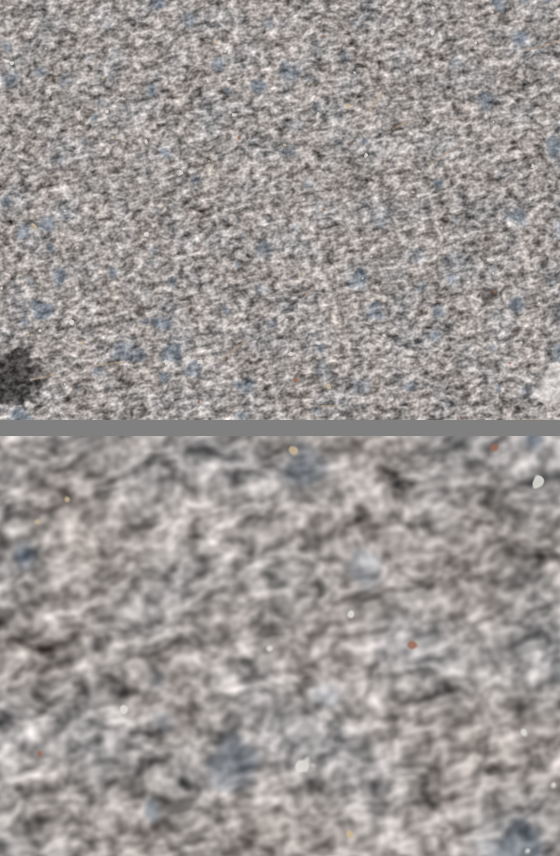
Top: the whole. Bottom: its middle third, enlarged.
Write a WebGL 2 fragment shader that draws this texture.

```glsl
#version 300 es
precision highp float;
// Weathered grey concrete: gritty grains, bluish stones, dark pits, pale specks and straw.

#define GRAIN_FREQ 64.0
#define CONTRAST 0.86
#define BASE_LIGHT 0.612
#define STONE_CELL 0.075
#define STONE_SHARE 0.42
#define SPECK_CELL 0.045
#define SPECK_SHARE 0.17
#define CLUMP_CELL 0.11
#define CLUMP_SHARE 0.22
#define STRAW_CELL 0.24
#define STRAW_SHARE 0.35

uniform vec2 u_resolution;
out vec4 fragColor;

vec2 hash2(vec2 p) {
    vec3 q = fract(p.xyx * vec3(0.1031, 0.1030, 0.0973));
    q += dot(q, q.yzx + 33.33);
    return fract((q.xx + q.yz) * q.zy);
}

float cornerSlope(vec2 cell, vec2 offset) {
    float angle = 6.2832 * hash2(cell).x;
    return dot(vec2(cos(angle), sin(angle)), offset);
}

// Gradient noise, centred on zero
float noise(vec2 p) {
    vec2 i = floor(p), f = p - i;
    vec2 s = f * f * f * (f * (f * 6.0 - 15.0) + 10.0);
    vec2 e = vec2(1.0, 0.0);
    return mix(mix(cornerSlope(i, f), cornerSlope(i + e, f - e), s.x),
               mix(cornerSlope(i + e.yx, f - e.yx), cornerSlope(i + 1.0, f - 1.0), s.x), s.y);
}

// Scattered ragged blobs: x = coverage, y = random value of the blob
vec2 scatter(vec2 p, float cell, float share, vec2 radii, float soft, float seed) {
    vec2 home = floor(p / cell), best = vec2(0.0);
    float ragged = 1.0 + 0.8 * noise(p * 0.9 / radii.y + seed);
    for (int y = -1; y <= 1; y++)
    for (int x = -1; x <= 1; x++) {
        vec2 id = home + vec2(x, y);
        vec2 place = hash2(id + seed), kind = hash2(id + seed + 51.7);
        if (kind.x > share) continue;
        vec2 d = p - (id + place) * cell;
        d.x *= mix(0.75, 1.3, place.y);
        float radius = mix(radii.x, radii.y, kind.y * kind.y) * ragged;
        float cover = 1.0 - smoothstep(-soft, soft, length(d) - radius);
        if (cover > best.x) best = vec2(cover, fract(kind.y * 17.3));
    }
    return best;
}

// Thin dry stalks, mostly rising to the right
float straws(vec2 p, float pixel) {
    vec2 home = floor(p / STRAW_CELL);
    float cover = 0.0;
    for (int y = -1; y <= 1; y++)
    for (int x = -1; x <= 1; x++) {
        vec2 id = home + vec2(x, y), kind = hash2(id + 211.0);
        if (kind.x > STRAW_SHARE) continue;
        float angle = mix(-0.3, 1.1, kind.y);
        vec2 dir = vec2(cos(angle), sin(angle));
        vec2 d = p - (id + hash2(id + 87.0)) * STRAW_CELL;
        float reach = mix(0.012, 0.05, fract(kind.y * 9.7));
        float gap = length(d - dir * clamp(dot(d, dir), -reach, reach));
        cover = max(cover, 1.0 - smoothstep(0.001, 0.002 + pixel, gap));
    }
    return cover;
}

// Light and shade of the rough surface
float relief(vec2 p) {
    vec2 q = mat2(0.97, -0.24, 0.24, 0.97) * p * vec2(0.9, 1.08);
    q += 0.004 * vec2(noise(q * 34.0), noise(q * 34.0 + 19.0));
    float height = 0.08 * noise(q * 6.0) + 0.15 * noise(q * 20.0);
    height += 0.28 * noise(q * GRAIN_FREQ * 0.6 + 7.0);
    height += 0.40 * noise(q * GRAIN_FREQ * vec2(0.95, 1.2) + 31.0);
    height += 0.24 * noise(q * GRAIN_FREQ * 2.1 + 63.0);
    float pits = smoothstep(0.22, 0.55, noise(q * GRAIN_FREQ * 0.7 + 97.0));
    return height - 0.16 * pits;
}

void main() {
    vec2 p = gl_FragCoord.xy / u_resolution.y;
    float aspect = u_resolution.x / u_resolution.y, pixel = 1.0 / u_resolution.y;
    float rough = relief(p);

    // Grey cement with faint warm drifts
    vec3 color = (BASE_LIGHT + CONTRAST * rough) * vec3(1.020, 0.987, 0.972);
    color += 0.025 * noise(p * 13.0 + 5.0) * vec3(1.0, 0.1, -0.7);

    // Worn bluish stones and dark clumps
    vec2 stone = scatter(p, STONE_CELL, STONE_SHARE, vec2(0.007, 0.024), 0.007, 13.0);
    vec3 stoneColor = vec3(0.47, 0.51, 0.56) + 0.45 * rough;
    color = mix(color, stoneColor, stone.x * mix(0.3, 0.75, stone.y));
    float clumpShare = CLUMP_SHARE * mix(1.5, 0.5, p.y);
    vec2 clump = scatter(p, CLUMP_CELL, clumpShare, vec2(0.006, 0.022), 0.008, 41.0);
    color = mix(color, vec3(0.33, 0.31, 0.30) + 0.4 * rough, clump.x * mix(0.4, 0.8, clump.y));

    // Dark heap and pale crust at the lower corners
    float edge = 0.035 * noise(p * 22.0) + 0.018 * noise(p * 60.0);
    float heap = 1.0 - smoothstep(-0.012, 0.012, length(p - vec2(0.03, 0.10)) - 0.07 + edge);
    color = mix(color, vec3(0.24, 0.23, 0.23) + 0.45 * rough, heap * 0.9);
    float crust = 1.0 - smoothstep(-0.01, 0.01, length(p - vec2(aspect, 0.085)) - 0.055 + edge);
    color = mix(color, vec3(0.83, 0.81, 0.80) + 0.4 * rough, crust * 0.9);

    // Straw and bright chips, a few of them rusty
    color = mix(color, vec3(0.70, 0.62, 0.55) + 0.3 * rough, 0.65 * straws(p, pixel));
    vec2 speck = scatter(p, SPECK_CELL, SPECK_SHARE, vec2(0.0018, 0.0065), 0.0012 + 0.5 * pixel, 73.0);
    vec3 chip = mix(vec3(0.90, 0.89, 0.87), vec3(0.80, 0.72, 0.58), step(0.6, speck.y));
    chip = mix(chip, vec3(0.60, 0.41, 0.34), step(0.87, speck.y));
    color = mix(color, chip, 0.85 * speck.x);

    fragColor = vec4(clamp(color, 0.0, 1.0), 1.0);
}
```
